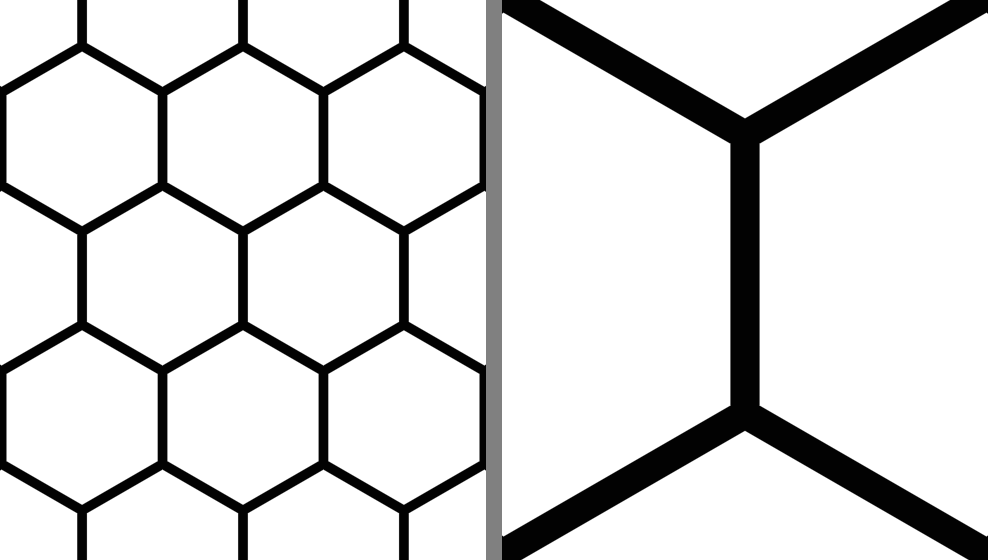
Left: the whole. Right: its middle third, enlarged.
A Shadertoy shader for this pattern:

```glsl
// Honeycomb of pointy-top regular hexagons, outlined in black on white.
// Each point is folded into its nearest cell of a staggered lattice, and the
// outline is drawn from the exact distance to that cell's border.

const float CELL_WIDTH = 0.3311;            // flat-to-flat width, in canvas widths
const float LINE_WIDTH = 0.0200;            // full stroke, in canvas widths
const vec2  EDGE_MIDDLE = vec2(0.0, 0.0037); // central upright edge, from canvas centre
const float EDGE_SOFTNESS = 0.75;           // half of the smoothing band, in pixels
const vec3  PAPER = vec3(1.0);
const vec3  INK = vec3(0.008);

const float SQRT3 = 1.7320508;
const vec2  LATTICE = vec2(1.0, SQRT3);     // period of each interleaved grid

// Offset from the nearest centre of a rectangular grid.
vec2 gridOffset(vec2 p) {
    return p - LATTICE * floor(p / LATTICE + 0.5);
}

// Offset from the nearest hexagon centre, for cells of unit width.
vec2 hexOffset(vec2 p) {
    vec2 a = gridOffset(p);
    vec2 b = gridOffset(p - 0.5 * LATTICE);
    return dot(a, a) < dot(b, b) ? a : b;
}

// Distance from a point inside a unit-width hexagon to its border.
float borderDistance(vec2 q) {
    q = abs(q);
    return 0.5 - max(q.x, dot(q, vec2(0.5, 0.5 * SQRT3)));
}

void mainImage(out vec4 fragColor, in vec2 fragCoord) {
    // Canvas widths, measured from the middle of the central edge
    vec2 p = (fragCoord - 0.5 * iResolution.xy) / iResolution.x - EDGE_MIDDLE;

    // Cell units, moved half a cell so that an edge lies on the origin
    vec2 cell = hexOffset(p / CELL_WIDTH + vec2(0.5, 0.0));
    float dist = borderDistance(cell) * CELL_WIDTH;

    // Smoothed stroke
    float soft = EDGE_SOFTNESS / iResolution.x;
    float line = 1.0 - smoothstep(-soft, soft, dist - 0.5 * LINE_WIDTH);
    fragColor = vec4(mix(PAPER, INK, line), 1.0);
}
```
